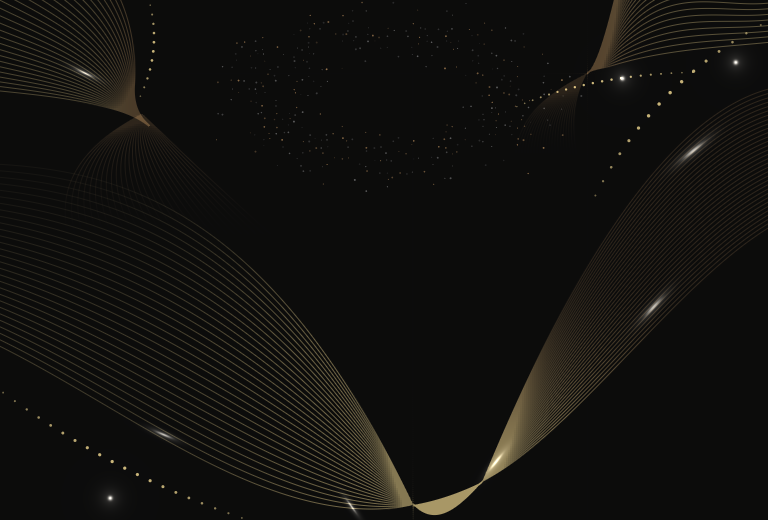
This background is drawn by a Shadertoy shader. Its source:

```glsl
#define BACKDROP vec3(.046, .046, .045)
#define GOLD vec3(.93, .83, .54)
#define BRONZE vec3(.80, .60, .37)
#define SPARK vec3(1., .98, .94)
#define LINE_WIDTH .0017
#define RIBBON_LINES 28.
#define DUST_CELL .0125
#define DUST_CENTER vec2(.755, .815)

float hash(vec2 p) {
    vec3 q = fract(p.xyx * vec3(.1031, .1030, .0973));
    q += dot(q, q.yzx + 33.33);
    return fract((q.x + q.y) * q.z);
}

// Cubic through two knots, each given as (position, value, slope).
float spline(float s, vec3 a, vec3 b) {
    float span = b.x - a.x;
    float t = (s - a.x) / span;
    float u = 1. - t;
    return u * u * (1. + 2. * t) * a.y + t * t * (3. - 2. * t) * b.y
         + span * t * u * (u * a.z - t * b.z);
}

// Fine lines blended between two edge splines; p is (along, across).
float strands(vec2 p, vec3 lowA, vec3 lowB, vec3 highA, vec3 highB, float count) {
    float low = spline(p.x, lowA, lowB);
    float high = spline(p.x, highA, highB);
    float span = high - low;
    span = (span < 0. ? -1. : 1.) * max(abs(span), .004);
    float phase = (p.y - .5 * (low + high)) / span * count;
    float density = max(length(vec2(dFdx(phase), dFdy(phase))), 1e-4);

    // Lines closer than a pixel blend into their mean coverage.
    float width = LINE_WIDTH * iResolution.y;
    float d = abs(fract(phase + .5) - .5) / density;
    float line = min(width, 1.) * clamp(.5 * max(width, 1.) + .5 - d, 0., 1.);
    line = mix(line, min(width * density, 1.), smoothstep(.35, .8, density));

    float inside = clamp((.5 * count + .5 - abs(phase)) / density + .5, 0., 1.);
    return line * inside * step(lowA.x, p.x) * step(p.x, lowB.x);
}

// Dots along a quadratic curve, largest at its middle.
float trail(vec2 p, vec2 a, vec2 b, vec2 c, int count, float radius) {
    float sum = 0.;
    for (int i = 0; i < count; i++) {
        float t = float(i) / float(count - 1);
        vec2 center = mix(mix(a, b, t), mix(b, c, t), t);
        float swell = sin(3.1416 * mix(.1, .9, t));
        float d = length(p - center) - radius * mix(.35, 1., swell);
        sum += clamp(.5 - d * iResolution.y, 0., 1.) * mix(.3, 1., swell);
    }
    return sum;
}

// Elongated flare with a bright core.
float glint(vec2 p, vec2 center, float angle, float reach) {
    vec2 d = p - center;
    float along = dot(d, vec2(cos(angle), sin(angle))) / reach;
    float across = dot(d, vec2(-sin(angle), cos(angle))) / reach;
    return .65 * exp(-40. * along * along - 1800. * across * across)
         + .2 * exp(-8. * along * along - 170. * across * across);
}

float star(vec2 p, vec2 center) {
    float d = length(p - center);
    return exp(-d * d * 60000.) + .24 * exp(-d * 80.);
}

// Jittered specks, one per cell, gathered in a hollow ellipse.
vec3 dust(vec2 p) {
    vec2 cell = floor(p / DUST_CELL);
    vec2 jitter = vec2(hash(cell + 3.7), hash(cell + 19.1));
    vec2 center = (cell + .2 + .6 * jitter) * DUST_CELL;
    float ring = length((center - DUST_CENTER) / vec2(.32, .16));
    float chance = .48 * smoothstep(.3, .7, ring) * (1. - smoothstep(.7, 1.3, ring));
    float radius = mix(.0006, .0018, hash(cell + 41.3));
    float speck = clamp((radius - length(p - center)) * iResolution.y + .5, 0., 1.);
    vec3 tint = mix(vec3(.5), BRONZE, step(.65, hash(cell + 67.9)));
    return tint * speck * step(hash(cell) + .01, chance) * mix(.15, .65, hash(cell + 83.2));
}

void mainImage(out vec4 fragColor, in vec2 fragCoord) {
    vec2 p = fragCoord / iResolution.y;
    vec2 down = vec2(1. - p.y, p.x);
    vec2 diagonal = vec2(down.y + down.x, down.y - down.x) * .7071;
    vec3 color = BACKDROP;

    // Large ribbon: left sheet, twist, right sheet.
    float left = strands(p, vec3(0, .334, -.5), vec3(.795, .029, .2),
        vec3(0, .684, -.06), vec3(.795, .029, -2.05), RIBBON_LINES);
    float twist = strands(p, vec3(.795, .029, -1), vec3(.927, .073, 1.1),
        vec3(.795, .029, .15), vec3(.927, .073, .5), RIBBON_LINES);
    float right = strands(p, vec3(.927, .073, .55), vec3(1.483, .565, .6),
        vec3(.927, .073, 2.4), vec3(1.483, .83, .25), 32.);
    float lowlight = 1. - smoothstep(.05, .5, p.y);
    color += GOLD * left * (.05 + .2 * (1. - smoothstep(.3, .68, p.y))
        + .26 * smoothstep(.2, .78, p.x));
    color += GOLD * twist * .66;
    color += mix(BRONZE, GOLD, lowlight) * right * mix(.19, .58, lowlight);

    // Upper left fan, its narrow neck and a faint lower sheet.
    float fan = strands(diagonal, vec3(0, -.22, .7), vec3(.3, .004, .55),
        vec3(0, .19, 0), vec3(.3, .066, -1.1), 28.);
    fan += strands(diagonal, vec3(.3, .004, .55), vec3(.375, .03, .1),
        vec3(.3, .066, -1.1), vec3(.375, .034, .1), 28.);
    float fall = strands(down, vec3(.22, .27, -1.8), vec3(.45, .13, .2),
        vec3(.22, .275, 1), vec3(.45, .52, 1.1), 28.);
    color += mix(GOLD, BRONZE, smoothstep(.15, .28, p.x)) * fan * .3;
    color += BRONZE * fall * .17 * (1. - smoothstep(.22, .46, down.x));

    // Upper right fan and its faint lower sheet.
    float rise = strands(p, vec3(1.129, .859, .5), vec3(1.181, .875, .3),
        vec3(1.129, .859, .8), vec3(1.181, 1, 4), 26.);
    rise += strands(p, vec3(1.181, .875, .3), vec3(1.483, .919, .1),
        vec3(1.181, 1, 4), vec3(1.483, 1.2, .2), 26.);
    float drop = strands(down, vec3(.141, 1.129, -2), vec3(.4, 1, .1),
        vec3(.141, 1.129, -.6), vec3(.4, 1.12, 0), 20.);
    color += mix(BRONZE, GOLD, smoothstep(1.13, 1.3, p.x)) * rise * .36;
    color += BRONZE * drop * .17 * (1. - smoothstep(.14, .3, down.x));

    // Dust and dotted trails.
    color += dust(p);
    float dots = trail(p, vec2(.289, .99), vec2(.31, .9), vec2(.27, .815), 11, .0026);
    dots += trail(p, vec2(.006, .245), vec2(.22, .0875), vec2(.465, .004), 20, .0031);
    dots += trail(p, vec2(1.463, .952), vec2(1.252, .834), vec2(1.145, .624), 16, .0033);
    dots += trail(p, vec2(.994, .795), vec2(1.135, .856), vec2(1.332, .861), 20, .0023);
    color += GOLD * min(dots, 1.) * .8;

    // Stars and flares.
    float light = star(p, vec2(.212, .042)) + star(p, vec2(1.197, .849))
        + star(p, vec2(1.415, .88));
    light += glint(p, vec2(.164, .859), -.42, .09) + glint(p, vec2(.315, .164), -.4, .09);
    light += glint(p, vec2(.676, .026), -.95, .08) + glint(p, vec2(.954, .112), .9, .1);
    light += glint(p, vec2(1.257, .41), .82, .12) + glint(p, vec2(1.333, .71), .68, .13);
    color += SPARK * light * .85;

    fragColor = vec4(min(color, 1.), 1.);
}
```
